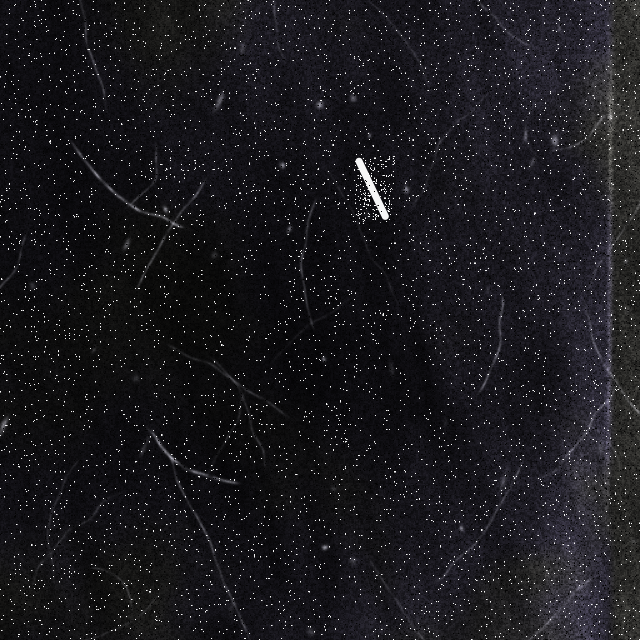
Reproduce this texture procedurally as a three.js fragment shader.

```glsl
// Dark scratched film plate with dust, faint hairs, white speckle and one bright dash.
varying vec2 vUv;

const float GRAIN_CELLS = 512.0;
const int HAIR_COUNT = 30;
const int FLECK_COUNT = 38;
const vec3 BLUE_TINT = vec3(0.97, 0.92, 1.18);
const vec3 OLIVE_TINT = vec3(1.03, 1.02, 0.97);
const vec3 DUST_COLOR = vec3(0.95, 0.95, 1.0);
const vec3 SALT_COLOR = vec3(0.97);
const vec2 DASH_TOP = vec2(0.561, 0.748);
const vec2 DASH_BOTTOM = vec2(0.602, 0.662);

float hash(vec2 p) {
  vec3 q = fract(p.xyx * vec3(0.1031, 0.1030, 0.0973));
  q += dot(q, q.yzx + 33.33);
  return fract((q.x + q.y) * q.z);
}

float noise(vec2 p) {
  vec2 i = floor(p);
  vec2 f = fract(p);
  f *= f * (3.0 - 2.0 * f);
  float low = mix(hash(i), hash(i + vec2(1.0, 0.0)), f.x);
  float high = mix(hash(i + vec2(0.0, 1.0)), hash(i + 1.0), f.x);
  return mix(low, high, f.y);
}

float fbm(vec2 p) {
  float sum = 0.0;
  float amp = 0.53;
  for (int i = 0; i < 4; i++) {
    sum += amp * noise(p);
    p = p * 2.03 + 17.3;
    amp *= 0.5;
  }
  return sum;
}

vec2 toLocal(vec2 p, vec2 center, float angle) {
  vec2 d = p - center;
  float c = cos(angle);
  float s = sin(angle);
  return vec2(c * d.x + s * d.y, c * d.y - s * d.x);
}

float segmentDistance(vec2 p, vec2 a, vec2 b) {
  vec2 ab = b - a;
  return length(p - a - ab * clamp(dot(p - a, ab) / dot(ab, ab), 0.0, 1.0));
}

// Curved hair with soft ends and a slight wobble
float hair(vec2 p, vec2 center, float angle, float halfLength, float bend, float width) {
  vec2 q = toLocal(p, center, angle);
  float t = q.x / halfLength;
  float wobble = 0.012 * (noise(vec2(q.x * 28.0, center.x * 90.0)) - 0.5);
  float off = (q.y - bend * t * t + wobble) / width;
  return exp(-off * off) * (1.0 - smoothstep(0.75, 1.0, abs(t)));
}

float scatteredHairs(vec2 p) {
  float sum = 0.0;
  for (int i = 0; i < HAIR_COUNT; i++) {
    float id = float(i) + 3.0;
    vec2 center = vec2(hash(vec2(id, 1.7)), hash(vec2(id, 5.3)));
    float angle = 1.65 + 2.3 * (hash(vec2(id, 9.1)) - 0.5);
    float halfLength = mix(0.05, 0.19, hash(vec2(id, 13.9)));
    float bend = 0.08 * (hash(vec2(id, 21.1)) - 0.5);
    float strength = mix(0.06, 0.24, pow(hash(vec2(id, 27.7)), 2.0));
    sum += strength * hair(p, center, angle, halfLength, bend, 0.0021);
  }
  return sum;
}

// Short upright smears of dust
float scatteredFlecks(vec2 p) {
  float sum = 0.0;
  for (int i = 0; i < FLECK_COUNT; i++) {
    float id = float(i) + 61.0;
    vec2 center = vec2(hash(vec2(id, 2.9)), hash(vec2(id, 7.7)));
    vec2 q = toLocal(p, center, 1.5 + 0.9 * (hash(vec2(id, 11.3)) - 0.5));
    float size = hash(vec2(id, 17.9));
    q /= vec2(mix(0.004, 0.015, size * size), mix(0.0025, 0.005, hash(vec2(id, 23.3))));
    sum += mix(0.12, 0.5, hash(vec2(id, 31.1))) * exp(-dot(q, q));
  }
  return sum;
}

// Dark ground, pale veil on the right and its upright edge line
float groundLevel(vec2 p) {
  float cloud = fbm(p * vec2(5.0, 3.5) + 4.0);
  float streak = fbm(vec2(p.x * 24.0 + p.y * 5.0, p.y * 7.0));
  float level = mix(0.052, 0.105, smoothstep(0.42, 0.88, p.x));
  level += 0.035 * smoothstep(0.6, 1.0, p.y) * smoothstep(0.08, 0.35, p.x);
  level += 0.03 * smoothstep(0.35, 0.0, p.y);
  level *= 0.25 + 0.75 * cloud + 0.75 * streak;
  float veilEdge = 0.93 - 0.1 * (1.0 - p.y) * (1.0 - p.y);
  float veil = smoothstep(veilEdge - 0.06, veilEdge + 0.05, p.x);
  float rim = 0.954 - 0.012 * pow(1.0 - p.y, 3.0);
  veil *= 1.0 - 0.4 * smoothstep(rim, rim + 0.012, p.x);
  level += veil * (0.055 + 0.09 * streak);
  float rimOff = (p.x - rim) / 0.004;
  float rimSpan = smoothstep(0.12, 0.35, p.y) * (1.0 - smoothstep(0.8, 0.98, p.y));
  return level + 0.13 * exp(-rimOff * rimOff) * rimSpan;
}

void main() {
  vec2 cell = floor(vUv * GRAIN_CELLS);
  float dotMask = 1.0 - smoothstep(0.42, 0.62, length(fract(vUv * GRAIN_CELLS) - 0.5));

  // Ground with dust, broken up by patchy wear
  float wear = 0.25 + 1.2 * noise(vUv * 85.0);
  float dust = (scatteredHairs(vUv) + scatteredFlecks(vUv)) * wear;
  dust += 0.36 * wear * hair(vUv, vec2(0.19, 0.695), -0.62, 0.12, 0.025, 0.0024);
  dust += 0.36 * wear * hair(vUv, vec2(0.29, 0.27), -0.55, 0.09, 0.02, 0.0026);
  float grain = 0.42 + 0.65 * hash(cell + 211.0) + 0.5 * noise(vUv * 230.0);
  vec3 tint = mix(OLIVE_TINT, BLUE_TINT, smoothstep(0.32, 0.62, fbm(vUv * 4.0 + 31.0) + 0.2 * vUv.x));
  tint = mix(tint, OLIVE_TINT, smoothstep(0.945, 0.965, vUv.x));
  vec3 color = tint * groundLevel(vUv) * grain + DUST_COLOR * dust * (0.7 + 0.3 * grain);

  // Bright dash, surrounded by denser speckle
  float dash = 1.0 - smoothstep(0.0045, 0.0065, segmentDistance(vUv, DASH_TOP, DASH_BOTTOM));
  color = mix(color, SALT_COLOR, dash);
  vec2 halo = abs(vUv - vec2(0.585, 0.706)) / vec2(0.034, 0.056);
  float haloMask = 1.0 - smoothstep(0.75, 1.0, max(halo.x, halo.y));

  // Salt and pepper speckle
  float pick = hash(cell + 37.0);
  float salt = step(pick, 0.019 + 0.13 * haloMask);
  float pepper = step(0.975, pick);
  color = mix(color, SALT_COLOR, salt * dotMask);
  color = mix(color, vec3(0.01), pepper * dotMask);
  gl_FragColor = vec4(clamp(color, 0.0, 1.0), 1.0);
}
```
